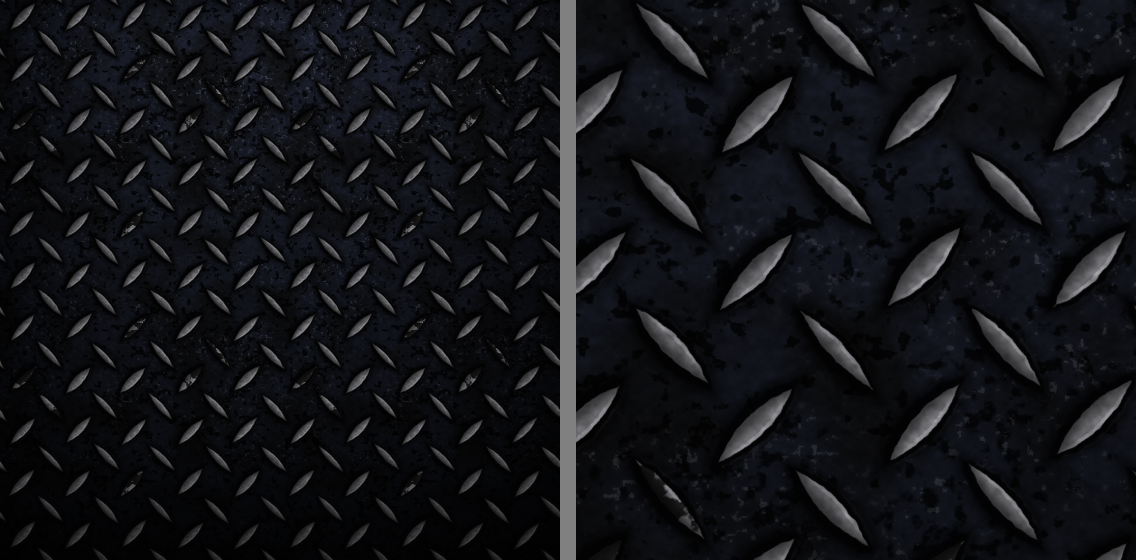
Left: the whole. Right: its middle third, enlarged.
A WebGL 2 fragment shader for this texture:

```glsl
#version 300 es
precision highp float;
// Dark steel tread plate: two interleaved lattices of slanted lozenges,
// about 10 across and 10.8 down, over blue-black pitted metal.
// Wear and grain repeat every five cells; light falls off to the edges and base.
uniform vec2 u_resolution;
out vec4 fragColor;

const vec2 CELL = vec2(0.1, 0.0925);
const float TILE_CELLS = 5.0;

float hash(vec2 p) {
    vec3 q = fract(p.xyx * 0.1031);
    q += dot(q, q.yzx + 33.33);
    return fract((q.x + q.y) * q.z);
}

// Value noise that wraps after one tile of cells
float tileNoise(vec2 p, float count) {
    vec2 g = p / (CELL * TILE_CELLS) * count;
    vec2 i = floor(g), f = fract(g);
    f = f * f * (3.0 - 2.0 * f);
    vec2 a = mod(i, count), b = mod(i + 1.0, count);
    return mix(mix(hash(a), hash(vec2(b.x, a.y)), f.x),
               mix(hash(vec2(a.x, b.y)), hash(b), f.x), f.y);
}

float fractalNoise(vec2 p, float count) {
    float sum = 0.0, weight = 0.5;
    for (int i = 0; i < 4; i++) {
        sum += weight * tileNoise(p, count);
        count *= 2.0;
        weight *= 0.5;
    }
    return sum / 0.9375;
}

// Lens shape along x: the overlap of two equal circles
float lens(vec2 p, float halfLength, float halfWidth) {
    float radius = (halfLength * halfLength + halfWidth * halfWidth) / (2.0 * halfWidth);
    return length(vec2(p.x, abs(p.y) + radius - halfWidth)) - radius;
}

// slant is +1 for rising and -1 for falling lozenges
vec3 addLozenges(vec3 plate, vec2 p, vec2 origin, float slant, float halfWidth, float light) {
    float pixel = 1.0 / u_resolution.y;
    vec2 g = (p - origin) / CELL;
    vec2 id = floor(g + 0.5);
    vec2 key = mod(id, TILE_CELLS) + 20.0 + 9.0 * slant;
    vec2 q = (g - id) * CELL;
    q -= (vec2(hash(key), hash(key + 31.0)) - 0.5) * 0.006;
    float angle = slant * (0.81 + 0.1 * (hash(key + 57.0) - 0.5));
    vec2 axis = vec2(cos(angle), sin(angle));
    q = vec2(dot(q, axis), dot(q, vec2(-axis.y, axis.x)));

    float grain = fractalNoise(p, 100.0);
    float ragged = (grain - 0.5) * 0.003;
    float width = halfWidth * (0.9 + 0.25 * hash(key + 83.0));

    // Soft contact shadow, black groove and faint outer rim
    float groove = lens(q - vec2(0.0, slant * 0.0013), 0.0365, width + 0.0046) + ragged;
    plate *= mix(0.4, 1.0, smoothstep(-0.002, 0.009, groove));
    plate += 0.05 * light * (1.0 - smoothstep(0.0, 0.0016, abs(groove - 0.0008)))
           * smoothstep(0.0, 0.008, -slant * q.y) * grain;
    plate = mix(plate, vec3(0.008, 0.008, 0.012), 0.92 * smoothstep(0.0015, -0.0015, groove));

    // Polished face, brighter on its right-hand side
    float face = lens(q, 0.0305, width) + ragged * 0.6;
    float side = -slant * q.y / width;
    float tone = mix(0.23, 0.44, smoothstep(-0.9, 0.5, side));
    tone += 0.13 * smoothstep(0.0018, 0.0004, abs(face + 0.0012)) * smoothstep(0.0, 0.6, side);
    tone *= 0.72 + 0.5 * grain;
    tone *= 1.0 - 0.3 * smoothstep(0.012, 0.031, abs(q.x));

    // A few lozenges are chipped and blackened
    float worn = step(0.87, hash(key + 111.0));
    tone *= mix(1.0, 0.2 + 0.8 * smoothstep(0.48, 0.6, fractalNoise(p + 0.13, 45.0)), worn);
    vec3 steel = tone * light * vec3(0.985, 0.985, 1.02);
    return mix(plate, steel, smoothstep(pixel, -pixel, face));
}

void main() {
    vec2 p = gl_FragCoord.xy / u_resolution;

    // Light: strongest at the top centre, nearly gone at the base
    float edge = pow(abs(2.0 * p.x - 1.0), 3.0);
    float baseFade = smoothstep(-0.06, 0.3, p.y);
    float plateLight = mix(0.32, 1.05, p.y) * mix(0.25, 1.0, baseFade) * (1.0 - 0.6 * edge);
    plateLight *= 1.0 - 0.25 * smoothstep(0.94, 1.0, p.y);
    float faceLight = mix(0.4, 1.0, baseFade) * (1.0 - 0.22 * edge);

    // Mottled metal with fine grain
    float cloud = fractalNoise(p, 9.0);
    float grain = fractalNoise(p + 0.07, 110.0);
    vec3 plate = mix(vec3(0.10, 0.105, 0.125), vec3(0.12, 0.135, 0.19), smoothstep(0.35, 0.7, cloud));
    plate *= plateLight * (0.45 + 0.6 * cloud + 0.5 * (grain - 0.5));

    // Pits gather in rough patches, with tiny bright crumbs
    float patchAmount = smoothstep(0.45, 0.72, fractalNoise(p + 0.21, 7.0));
    float pitNoise = fractalNoise(p + 0.33, 60.0);
    float pits = smoothstep(0.62 - 0.1 * patchAmount, 0.72, pitNoise);
    plate *= 1.0 - 0.75 * pits;
    plate += 0.13 * plateLight * patchAmount * smoothstep(0.66, 0.78, grain);

    // Rising lozenges are broad, falling ones slimmer
    plate = addLozenges(plate, p, vec2(0.039, 0.0456), 1.0, 0.0068, faceLight);
    plate = addLozenges(plate, p, vec2(0.0885, 0.0893), -1.0, 0.0052, faceLight * 0.9);

    fragColor = vec4(clamp(plate, 0.0, 1.0), 1.0);
}
```
